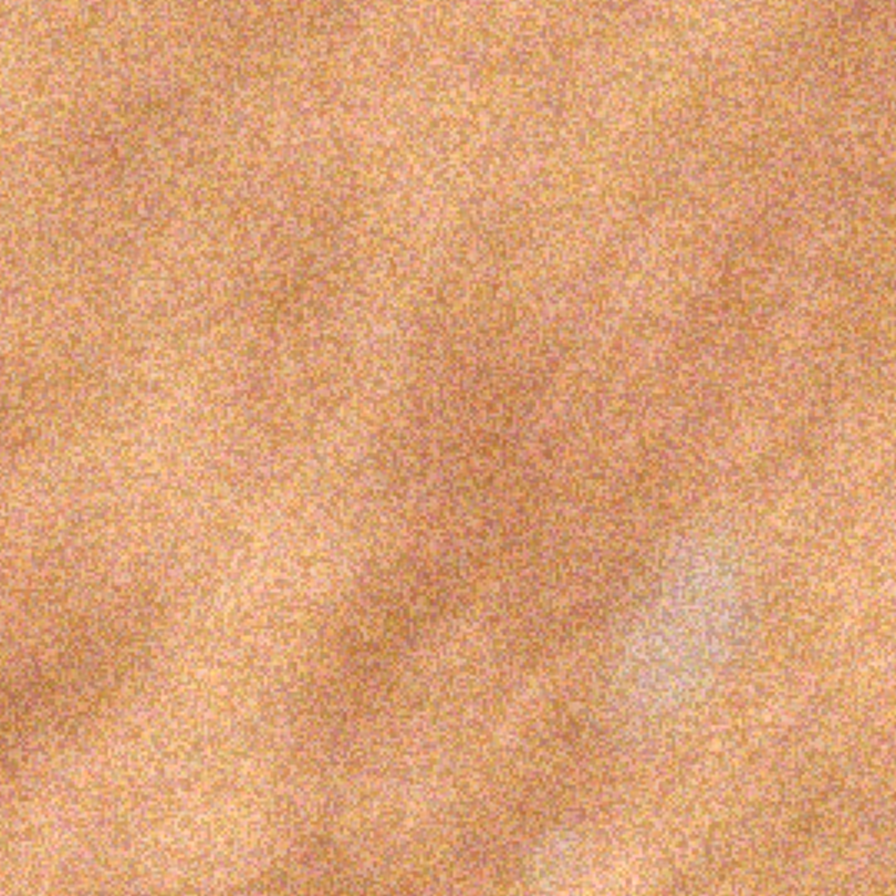
Write a WebGL 2 fragment shader that draws this texture.

```glsl
#version 300 es
precision highp float;
precision highp int;
// Warm sandy surface: fine coloured grain over soft diagonal clouds, with pale worn patches.

uniform vec2 u_resolution;
out vec4 fragColor;

const vec3 BASE_COLOR = vec3(0.857, 0.626, 0.455);
const vec3 PALE_COLOR = vec3(0.850, 0.725, 0.640);
const vec3 CLOUD_GAIN = vec3(0.095, 0.130, 0.125);
const vec3 CHROMA_GAIN = vec3(0.050, 0.060, 0.120);
const float LUMA_GAIN = 0.095;
const float GRAIN_CELLS = 270.0;            // grain cells across the canvas
const float CHROMA_CELLS = 190.0;
const vec2 CLOUD_CELLS = vec2(4.2, 8.5);    // along and across the streaks
const float CLOUD_ANGLE = 0.80;
const int CLOUD_OCTAVES = 4;
const vec2 PATCH_CENTER = vec2(0.765, 0.285);
const vec2 PATCH_RADII = vec2(0.155, 0.080);
const float PATCH_ANGLE = 1.12;
const vec2 SPOT_CENTER = vec2(0.63, 0.04);
const vec2 SPOT_RADII = vec2(0.05, 0.035);

// Integer hash of a cell and seed, three values in -1..1
vec3 hashCell(ivec2 cell, int seed) {
    uvec3 v = uvec3(ivec3(cell, seed)) * 1664525u + 1013904223u;
    v.x += v.y * v.z;
    v.y += v.z * v.x;
    v.z += v.x * v.y;
    v ^= v >> 16u;
    v.x += v.y * v.z;
    v.y += v.z * v.x;
    v.z += v.x * v.y;
    return vec3(v >> 8u) / 8388608.0 - 1.0;
}

// Smooth value noise with three independent channels
vec3 valueNoise(vec2 p, int seed) {
    ivec2 cell = ivec2(floor(p));
    vec2 f = fract(p);
    f = f * f * (3.0 - 2.0 * f);
    vec3 low = mix(hashCell(cell, seed), hashCell(cell + ivec2(1, 0), seed), f.x);
    vec3 high = mix(hashCell(cell + ivec2(0, 1), seed), hashCell(cell + ivec2(1, 1), seed), f.x);
    return mix(low, high, f.y);
}

vec2 rotate(vec2 p, float angle) {
    float c = cos(angle);
    float s = sin(angle);
    return vec2(c * p.x + s * p.y, c * p.y - s * p.x);
}

// Layered noise for the clouds
vec3 clouds(vec2 p) {
    vec3 sum = vec3(0.0);
    float gain = 0.5;
    for (int i = 0; i < CLOUD_OCTAVES; i++) {
        sum += gain * valueNoise(p, 11 + i);
        p = rotate(p, 0.25) * 2.03 + 5.7;
        gain *= 0.55;
    }
    return sum;
}

// Soft elliptical mask
float softPatch(vec2 p, vec2 radii, float angle) {
    return 1.0 - smoothstep(0.35, 1.2, length(rotate(p, angle) / radii));
}

void main() {
    vec2 p = gl_FragCoord.xy / min(u_resolution.x, u_resolution.y);

    // Diagonal tonal clouds
    vec3 cloud = clouds(rotate(p, CLOUD_ANGLE) * CLOUD_CELLS + 20.0);
    vec3 color = BASE_COLOR + CLOUD_GAIN * (cloud.x + 0.12 * cloud);

    // Pale patches with uneven borders
    vec2 warped = p + 0.05 * cloud.yz;
    float pale = 0.75 * softPatch(warped - PATCH_CENTER, PATCH_RADII, PATCH_ANGLE);
    pale = max(pale, 0.4 * softPatch(warped - SPOT_CENTER, SPOT_RADII, CLOUD_ANGLE));
    color = mix(color, PALE_COLOR, pale);

    // Fine brightness grain and slightly coarser colour grain
    color += LUMA_GAIN * valueNoise(p * GRAIN_CELLS, 1).x;
    color += CHROMA_GAIN * valueNoise(rotate(p, 0.4) * CHROMA_CELLS, 2);

    fragColor = vec4(clamp(color, 0.0, 1.0), 1.0);
}
```
